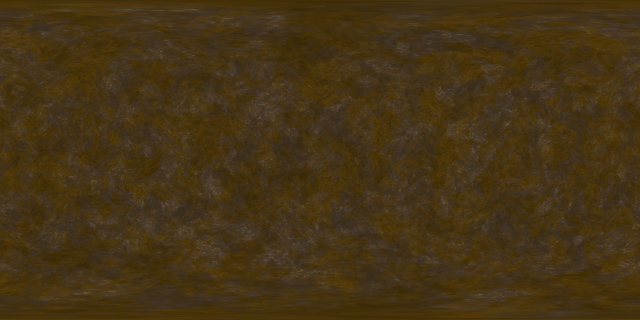
Write a WebGL 1 fragment shader that draws this texture.

```glsl
precision highp float;

uniform vec2 u_resolution;

// Palette
const vec3 GOLD = vec3(0.284, 0.202, 0.028);
const vec3 UMBER = vec3(0.260, 0.206, 0.150);
const vec3 VEIN_GOLD = vec3(0.360, 0.250, 0.030);
const vec3 PALE = vec3(0.430, 0.375, 0.285);

// Scales are in cells per sphere radius
const float PATCH_SCALE = 4.2;
const float VEIN_SCALE = 24.0;
const float OCTAVE_STEP = 1.97;
const float BROAD_AMPLITUDE = 0.44;
const float OCTAVE_GAIN = 0.96;
const float TONE_CONTRAST = 0.145;
const float HUE_SPREAD = 0.85;
const float VEIN_WIDTH = 0.30;
const float GOLD_AMOUNT = 0.50;
const float PALE_AMOUNT = 0.55;
const float WARP = 0.03;
const float BLOB_SHARPNESS = 11.0;
const float PI = 3.14159265;

vec3 hash3(vec3 p) {
  p = fract(p * vec3(0.1031, 0.1030, 0.0973));
  p += dot(p, p.yxz + 33.33);
  return fract((p.xxy + p.yxx) * p.zyx);
}

// Cellular noise: two independent signed values blended around jittered points
vec2 cellNoise(vec3 p) {
  vec3 cell = floor(p);
  vec3 local = fract(p);
  vec2 total = vec2(0.0);
  float weightSum = 0.0001;
  for (int z = -1; z <= 1; z++) {
    for (int y = -1; y <= 1; y++) {
      for (int x = -1; x <= 1; x++) {
        vec3 offset = vec3(float(x), float(y), float(z));
        vec3 jitter = hash3(cell + offset);
        vec3 delta = offset + jitter - local;
        float weight = exp(-BLOB_SHARPNESS * dot(delta, delta));
        total += weight * (fract(jitter.zx * 57.3) * 2.0 - 1.0);
        weightSum += weight;
      }
    }
  }
  return total / weightSum;
}

// Fractal sum of cellular noise, from broad patches to fine grain
vec2 grime(vec3 p) {
  vec2 total = vec2(0.0);
  float amplitude = BROAD_AMPLITUDE;
  for (int i = 0; i < 5; i++) {
    total += amplitude * cellNoise(p);
    p = p.yzx * OCTAVE_STEP + vec3(17.3, 5.1, 29.7);
    amplitude *= OCTAVE_GAIN;
  }
  return total;
}

// Equirectangular projection: horizontal streaks appear near both poles
vec3 spherePoint(vec2 uv) {
  float longitude = uv.x * 2.0 * PI;
  float latitude = (uv.y - 0.5) * PI;
  return vec3(cos(latitude) * cos(longitude), sin(latitude),
              cos(latitude) * sin(longitude));
}

void main() {
  vec3 p = spherePoint(gl_FragCoord.xy / u_resolution);
  p += WARP * sin(p.yzx * 11.0 + 2.0 * sin(p.zxy * 7.0));

  // Broad stains and grain
  vec2 stain = grime(p * PATCH_SCALE + 40.0);
  float greyness = smoothstep(-HUE_SPREAD, HUE_SPREAD, stain.x);
  vec3 color = mix(GOLD, UMBER, greyness);
  color *= 1.0 + TONE_CONTRAST * clamp(stain.y + 0.2 * stain.x, -1.8, 1.5);

  // Thin broken veins along the zero lines of finer noise
  vec2 fine = cellNoise(p * VEIN_SCALE + 70.0);
  fine += 0.7 * cellNoise(p.zxy * VEIN_SCALE * 2.1 + 90.0);
  vec2 vein = 1.0 - smoothstep(vec2(0.0), vec2(VEIN_WIDTH), abs(fine));
  float goldMask = smoothstep(-0.4, 0.8, stain.y - 0.3 * stain.x);
  float paleMask = smoothstep(0.15, 1.1, 0.7 * (stain.x + stain.y));
  color = mix(color, VEIN_GOLD, GOLD_AMOUNT * vein.x * goldMask);
  color = mix(color, PALE, PALE_AMOUNT * paleMask * (0.12 + 0.88 * vein.y));

  gl_FragColor = vec4(color, 1.0);
}
```
